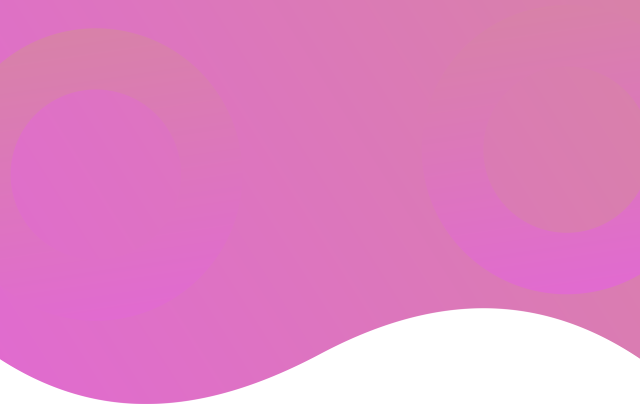
Write a WebGL 1 fragment shader that draws this background.

```glsl
precision highp float;
// Pink diagonal gradient with two shaded rings above a white wave.

uniform vec2 u_resolution;

// Shared ramp from magenta (0) to salmon (1).
vec3 pinkRamp(float t) {
  return mix(vec3(0.882, 0.418, 0.815), vec3(0.846, 0.508, 0.660), clamp(t, 0.0, 1.0));
}

// Lays a ring over the base; its ramp climbs upward with a slight tilt.
vec3 addRing(vec3 base, vec2 p, float outer, float inner, float pixel) {
  float middle = 0.5 * (outer + inner);
  float edge = abs(length(p) - middle) - 0.5 * (outer - inner);
  float mask = 1.0 - smoothstep(-pixel, pixel, edge);
  float t = 0.5 + dot(p, vec2(-0.15, 1.0)) / (2.0 * outer);
  return mix(base, pinkRamp(t), mask);
}

// Height of the wave: a cubic trough followed by a cubic crest.
float waveHeight(float x) {
  float u = fract(2.0 * x);
  float bulge = u * (1.0 - u);
  float trough = mix(0.111, 0.1235, u) - bulge * (0.524 - 0.117 * u);
  float crest = mix(0.1235, 0.112, u) + bulge * (0.433 + 0.088 * u);
  return mix(trough, crest, step(0.5, x));
}

void main() {
  // The canvas is one unit high and 1.58 units wide.
  vec2 uv = gl_FragCoord.xy / u_resolution;
  vec2 size = vec2(1.58, 1.0);
  vec2 p = uv * size;
  float pixel = 0.7 / u_resolution.y;

  // Backdrop running from the lower left to the upper right corner.
  vec3 color = pinkRamp(dot(p, size) / dot(size, size));

  // Left and right rings.
  color = addRing(color, p - vec2(0.2366, 0.568), 0.362, 0.2105, pixel);
  color = addRing(color, p - vec2(1.399, 0.6296), 0.358, 0.2058, pixel);

  // White wave along the bottom.
  float above = p.y - waveHeight(uv.x);
  color = mix(vec3(1.0), color, smoothstep(-pixel, pixel, above));

  gl_FragColor = vec4(color, 1.0);
}
```
